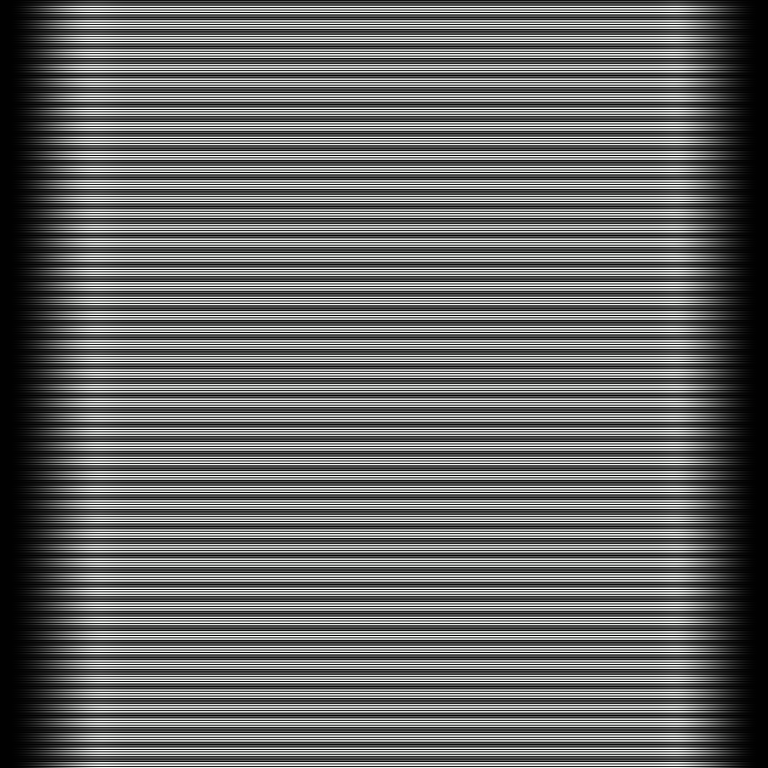
Reproduce this pattern procedurally as a three.js fragment shader.

```glsl
// Dense pale scan lines on black, grouped into about 53 bands up the sheet.
// Each band holds six lines that dim toward its dark ends; exact box
// filtering smooths the lines, and both sides fade into black margins.
varying vec2 vUv;

const float TAU = 6.2831853;
const float BANDS = 52.8;
const float BAND_PHASE = 0.39;
const float LINES_PER_BAND = 6.0;
const float LINE_WIDTH = 0.62;  // share of one line spacing
const float SOFTNESS = 0.9;     // filter height in pixels
const vec3 BLACK = vec3(0.004);
const vec3 PALE = vec3(0.98, 0.99, 0.98);

float hash(float n, float seed) {
  vec2 p = fract(vec2(n, n + seed) * vec2(0.1031, 0.1137));
  p += dot(p, p.yx + 33.33);
  return fract((p.x + p.y) * p.x);
}

// Brightness of one line: dim where two bands meet, slightly uneven
float lineLevel(float id) {
  float place = fract((id + 0.5) / LINES_PER_BAND);
  float ends = 0.5 + 0.5 * cos(TAU * place);
  float level = 1.0 - 0.6 * smoothstep(0.4, 0.95, ends);
  return level * mix(0.93, 1.0, hash(id, 7.0));
}

// Average light of the lines under a footprint, in line spacings
float filteredLines(float y, float footprint) {
  float size = clamp(footprint, 0.01, 6.0);
  float low = y - 0.5 * size;
  float high = y + 0.5 * size;
  float sum = 0.0;
  for (int i = -3; i <= 3; i++) {
    float id = floor(y) + float(i);
    float start = id + 0.5 * (1.0 - LINE_WIDTH);
    float overlap = min(high, start + LINE_WIDTH) - max(low, start);
    sum += max(overlap, 0.0) * lineLevel(id);
  }
  return sum / size;
}

// Brightness across the sheet, with slightly ragged and slanted margins
float sideFade(vec2 uv, float jitter) {
  float leftEnd = mix(0.140, 0.115, uv.y) + jitter;
  float rightEnd = 0.875 - jitter;
  float left = smoothstep(0.012, leftEnd, uv.x);
  float right = 1.0 - smoothstep(rightEnd, 0.988, uv.x);
  return left * right;
}

// Soft glow where a margin reaches full brightness
float shoulder(float x, float centre, float radius) {
  float d = (x - centre) / radius;
  return exp(-d * d);
}

void main() {
  float scale = BANDS * LINES_PER_BAND;
  float y = vUv.y * scale + BAND_PHASE * LINES_PER_BAND;
  float lines = filteredLines(y, fwidth(vUv.y) * scale * SOFTNESS);

  // Small lift at the shoulders, then fade into the margins
  float glow = shoulder(vUv.x, 0.125, 0.025) + shoulder(vUv.x, 0.882, 0.02);
  float jitter = (hash(floor(y), 19.0) - 0.5) * 0.012;
  float light = min(lines + 0.04 * glow, 1.0) * sideFade(vUv, jitter);

  gl_FragColor = vec4(mix(BLACK, PALE, light), 1.0);
}
```
